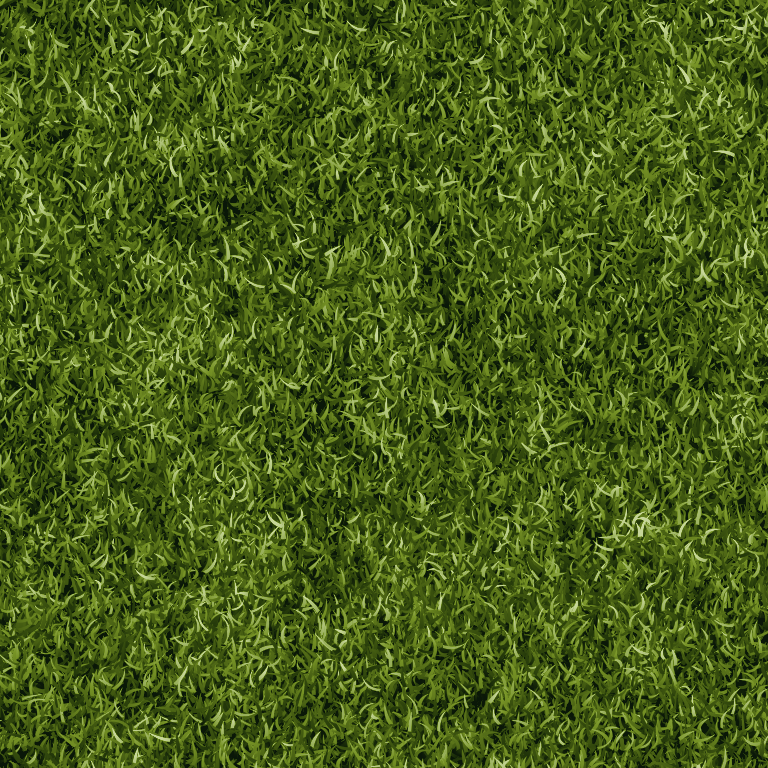
This texture is drawn by a WebGL 1 fragment shader. Its source:

```glsl
precision highp float;

uniform vec2 u_resolution;

const float CELLS = 28.0;       // blade cells across the canvas
const int LAYERS = 40;          // blades stacked from soil to tips
const float HALF_WIDTH = 0.062; // blade half width, in cells

const vec3 SOIL = vec3(0.04, 0.09, 0.03);
const vec3 SHADE = vec3(0.14, 0.22, 0.04);
const vec3 MOSS = vec3(0.24, 0.33, 0.06);
const vec3 LEAF = vec3(0.35, 0.45, 0.10);
const vec3 LIME = vec3(0.47, 0.58, 0.15);
const vec3 STRAW = vec3(0.60, 0.69, 0.36);
const vec3 GLINT = vec3(0.78, 0.84, 0.60);

float hash(vec2 p) {
  return fract(sin(dot(p, vec2(127.1, 311.7))) * 43758.5453);
}

vec4 hash4(vec2 p) {
  float n = dot(p, vec2(127.1, 311.7));
  return fract(sin(n + vec4(0.0, 17.3, 41.9, 73.7)) * vec4(43758.5453, 22578.146, 19642.349, 31415.927));
}

float noise(vec2 p) {
  vec2 i = floor(p);
  vec2 f = fract(p);
  f = f * f * (3.0 - 2.0 * f);
  float low = mix(hash(i), hash(i + vec2(1.0, 0.0)), f.x);
  float high = mix(hash(i + vec2(0.0, 1.0)), hash(i + vec2(1.0, 1.0)), f.x);
  return mix(low, high, f.y);
}

// Returns coverage in x and position from root to tip in y.
vec2 blade(vec2 p, float angle, float halfLength, float bend, float halfWidth, float soft) {
  float c = cos(angle);
  float s = sin(angle);
  vec2 q = vec2(c * p.x + s * p.y, c * p.y - s * p.x);
  float along = clamp(q.y / halfLength, -1.0, 1.0);
  q.x -= bend * (along * along - 0.4);
  float rise = along * 0.5 + 0.5;
  float taper = halfWidth * (1.0 - 0.85 * rise * rise);
  float d = max(abs(q.x) - taper, abs(q.y) - halfLength);
  return vec2(1.0 - smoothstep(-soft, soft, d), rise);
}

// Lays one sheet of scattered blades over the tone beneath.
float addLayer(float tone, vec2 p, float layer, float depth, float soft) {
  vec2 grid = p + 9.0 * vec2(hash(vec2(layer, 3.7)), hash(vec2(layer, 8.1)));
  vec2 corner = floor(grid - 0.5);
  for (int y = 0; y < 2; y++) {
    for (int x = 0; x < 2; x++) {
      vec2 cell = corner + vec2(float(x), float(y));
      vec2 seed = cell + layer * vec2(13.7, 5.3);
      vec4 place = hash4(seed);
      vec4 form = hash4(seed + vec2(51.3, 27.9));
      float angle = (place.z + place.w - 1.0) * 1.7;
      float halfLength = mix(0.2, 0.44, form.x);
      float bend = (form.y - 0.5) * 0.28;
      float width = HALF_WIDTH * mix(0.7, 1.25, form.z);
      vec2 b = blade(grid - cell - place.xy, angle, halfLength, bend, width, soft);
      float bladeTone = 0.92 * form.w + 0.4 * depth - 0.19 + 0.16 * (b.y - 0.5);
      tone = mix(tone, bladeTone, b.x);
    }
  }
  return tone;
}

// Maps tone from deep gaps to sunlit tips.
vec3 grassColor(float tone) {
  vec3 color = mix(SOIL, SHADE, smoothstep(0.02, 0.17, tone));
  color = mix(color, MOSS, clamp((tone - 0.17) / 0.23, 0.0, 1.0));
  color = mix(color, LEAF, clamp((tone - 0.40) / 0.27, 0.0, 1.0));
  color = mix(color, LIME, clamp((tone - 0.67) / 0.19, 0.0, 1.0));
  color = mix(color, STRAW, clamp((tone - 0.86) / 0.11, 0.0, 1.0));
  return mix(color, GLINT, clamp((tone - 0.99) / 0.15, 0.0, 1.0));
}

void main() {
  vec2 uv = gl_FragCoord.xy / u_resolution.y;
  vec2 p = uv * CELLS;
  float soft = 0.65 * CELLS / u_resolution.y;

  // Dark ground between the blades
  float tone = 0.18 * noise(uv * 90.0) - 0.02;

  for (int i = 0; i < LAYERS; i++) {
    float layer = float(i);
    tone = addLayer(tone, p, layer, layer / float(LAYERS - 1), soft);
  }

  // Uneven light over clumps of turf
  float clumps = 0.12 * (noise(uv * 7.0) - 0.5) + 0.22 * (noise(uv * 23.0 + 40.0) - 0.5);
  gl_FragColor = vec4(grassColor(tone + clumps), 1.0);
}
```
